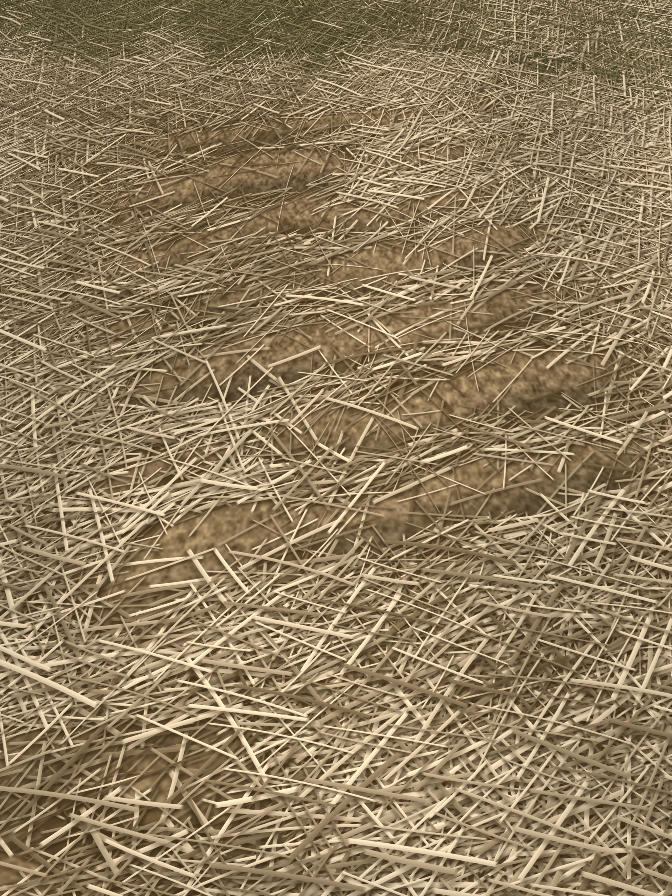
This texture is drawn by a WebGL 1 fragment shader. Its source:

```glsl
precision highp float;
// Seven tilted soil furrows under scattered dry straw, receding to a grassy edge.
uniform vec2 u_resolution;

const vec2 EYE = vec2(0.5, -0.3);          // vanishing centre, y measured downward
const float FURROW_STEP = 0.135;           // furrow spacing in log depth
const float FURROW_START = 0.97;
const vec2 STRAW_CELL = vec2(0.18, 0.015); // length and row height on the ground
const int LAYERS = 24;

const vec3 SOIL_DARK = vec3(0.22, 0.16, 0.08);
const vec3 SOIL_LIGHT = vec3(0.70, 0.60, 0.45);
const vec3 STRAW_DARK = vec3(0.40, 0.32, 0.20);
const vec3 STRAW_PALE = vec3(1.00, 0.91, 0.76);
const vec3 GRASS_DARK = vec3(0.22, 0.22, 0.12);
const vec3 GRASS_PALE = vec3(0.68, 0.65, 0.46);

float hash(vec2 p) {
  return fract(sin(dot(p, vec2(127.1, 311.7))) * 43758.55);
}

vec2 hash2(vec2 p) {
  return vec2(hash(p), hash(p + 17.3));
}

float noise(vec2 p) {
  vec2 i = floor(p), f = fract(p);
  f = f * f * (3.0 - 2.0 * f);
  return mix(mix(hash(i), hash(i + vec2(1, 0)), f.x),
             mix(hash(i + vec2(0, 1)), hash(i + vec2(1, 1)), f.x), f.y);
}

// Cellular noise: distance to the nearest scattered point.
float cellular(vec2 p) {
  vec2 i = floor(p), f = fract(p);
  float nearest = 2.0;
  for (int y = -1; y <= 1; y++)
    for (int x = -1; x <= 1; x++) {
      vec2 o = vec2(x, y);
      nearest = min(nearest, length(o + hash2(i + o) - f));
    }
  return nearest;
}

// Perspective: the ground plane uses log depth, so straw shrinks with distance.
vec2 toGround(vec2 p) {
  float s = p.y - EYE.y;
  return vec2((p.x - EYE.x) / s, log(s));
}

vec2 toCanvas(vec2 g) {
  float s = exp(g.y);
  return vec2(g.x * s + EYE.x, s + EYE.y);
}

// Furrow number, zero at the nearest one; whole numbers are furrow centres.
float furrowPhase(vec2 p) {
  float depth = log(max(p.y - EYE.y, 0.05)) + log(max(1.0 + 0.3 * (p.x - 0.3), 0.1));
  return depth / FURROW_STEP - FURROW_START + 0.4 * (noise(p * 5.0) - 0.5);
}

// Amount of exposed soil: furrows, plus loose patches at the lower left.
float bareSoil(vec2 p) {
  float phase = furrowPhase(p);
  float band = abs(fract(phase + 0.5) - 0.5);
  float ragged = 0.5 * (noise(p * vec2(11.0, 17.0) + 4.0) - 0.5);
  float bare = 1.0 - smoothstep(0.14, 0.4, band + ragged);
  bare *= smoothstep(-6.6, -6.2, phase) * (1.0 - smoothstep(0.3, 0.6, phase));
  float rightEnd = 0.72 + 0.45 * p.y;
  bare *= smoothstep(0.06, 0.22, p.x) * (1.0 - smoothstep(rightEnd - 0.12, rightEnd + 0.1, p.x));
  float patches = smoothstep(0.5, 0.7, noise(p * 7.0 + 2.0));
  patches *= smoothstep(0.8, 1.0, p.y) * (1.0 - smoothstep(0.25, 0.5, p.x));
  return max(bare, 0.85 * patches);
}

float grassCover(vec2 p) {
  float edge = 0.075 + 0.07 * (noise(p * 12.0) - 0.5) + 0.08 * smoothstep(0.6, 1.0, p.x);
  float fade = mix(0.9, 0.45, smoothstep(0.5, 0.75, p.x));
  return fade * (1.0 - smoothstep(edge - 0.03, edge + 0.03, p.y));
}

vec3 groundColor(vec2 p, vec2 g) {
  float clods = 0.35 * cellular(g * 60.0) + 0.4 * noise(g * 110.0) + 0.35 * noise(g * 230.0);
  float slope = fract(furrowPhase(p) + 0.5) - 0.5;
  vec3 soil = mix(SOIL_DARK, SOIL_LIGHT, 0.05 + 0.95 * clods);
  soil *= mix(1.12, 0.75, smoothstep(-0.1, 0.4, slope));
  vec3 litter = mix(SOIL_DARK, STRAW_DARK, 0.3 + noise(g * 60.0));
  return mix(mix(litter, soil, bareSoil(p)), GRASS_DARK, grassCover(p));
}

// Lays one layer of curved stalks, each with a soft shadow, over the base colour.
vec3 addStraw(vec3 base, vec2 g, float layer, float height, float blur) {
  float turn = 2.0 * fract(layer * 0.618) - 1.0;
  float angle = -0.35 + 1.4 * turn * abs(turn);
  vec2 along = vec2(cos(angle), sin(angle)), across = vec2(-along.y, along.x);
  vec2 shift = layer * vec2(0.731, 0.417);
  vec2 q = vec2(dot(g, along), dot(g, across)) + shift;
  for (int k = -1; k <= 1; k++) {
    float row = floor(q.y / STRAW_CELL.y) + float(k);
    float stagger = hash(vec2(row, layer)) * STRAW_CELL.x;
    float column = floor((q.x + stagger) / STRAW_CELL.x);
    vec2 id = vec2(column + 31.0 * layer, row);
    vec2 r = hash2(id), v = hash2(id + 53.1);
    float halfLen = STRAW_CELL.x * mix(0.2, 0.49, r.x);
    float slide = (0.5 * STRAW_CELL.x - halfLen) * (2.0 * r.y - 1.0);
    vec2 center = (vec2(column, row) + 0.5) * STRAW_CELL;
    center += vec2(slide - stagger, (v.x - 0.5) * 0.4 * STRAW_CELL.y);
    vec2 d = q - center;
    d.y -= (v.y - 0.5) * 0.3 * d.x + 1.4 * (r.x - 0.5) * d.x * d.x;
    float width = mix(0.0009, 0.0029, r.y * r.y);
    if (abs(d.y) > 5.0 * width + blur || abs(d.x) > halfLen) continue;
    // Stalks lying on or reaching into bare soil are mostly left out.
    vec2 home = center - shift;
    vec2 middle = along * home.x + across * home.y, reach = along * halfLen * 0.75;
    vec2 spot = toCanvas(middle);
    float tips = max(bareSoil(toCanvas(middle + reach)), bareSoil(toCanvas(middle - reach)));
    if (hash(id + 9.4) < max(0.95 * bareSoil(spot), 0.8 * tips)) continue;
    float ends = 1.0 - smoothstep(halfLen - 0.005, halfLen, abs(d.x));
    float shadow = 1.0 - smoothstep(0.0, 3.0 * width + blur, abs(d.y - 1.6 * width));
    float stalk = 1.0 - smoothstep(width - blur, width + blur, abs(d.y));
    float pile = 0.5 * (noise(spot * 5.0 + 7.0) - 0.5);
    float tone = clamp(0.4 + 0.35 * height + pile + 1.0 * (hash(id + 2.9) - 0.47), 0.0, 1.0);
    vec3 color = mix(STRAW_DARK, STRAW_PALE, tone);
    color = mix(color, mix(GRASS_DARK, GRASS_PALE, 0.8 * tone), step(v.x + 0.03, grassCover(spot)));
    color *= 1.0 - 0.15 * smoothstep(-width, width, d.y);
    base = mix(mix(base, SOIL_DARK, 0.38 * shadow * ends), color, stalk * ends);
  }
  return base;
}

void main() {
  vec2 uv = gl_FragCoord.xy / u_resolution;
  vec2 p = vec2(uv.x, (1.0 - uv.y) * 4.0 / 3.0);
  vec2 g = toGround(p);
  float blur = 0.5 / (u_resolution.x * (p.y - EYE.y));
  vec3 color = groundColor(p, g);
  for (int i = 0; i < LAYERS; i++) {
    float layer = float(i) + 1.0;
    color = addStraw(color, g, layer, layer / float(LAYERS), blur);
  }
  gl_FragColor = vec4(color * (0.92 + 0.2 * noise(p * 3.5)), 1.0);
}
```
